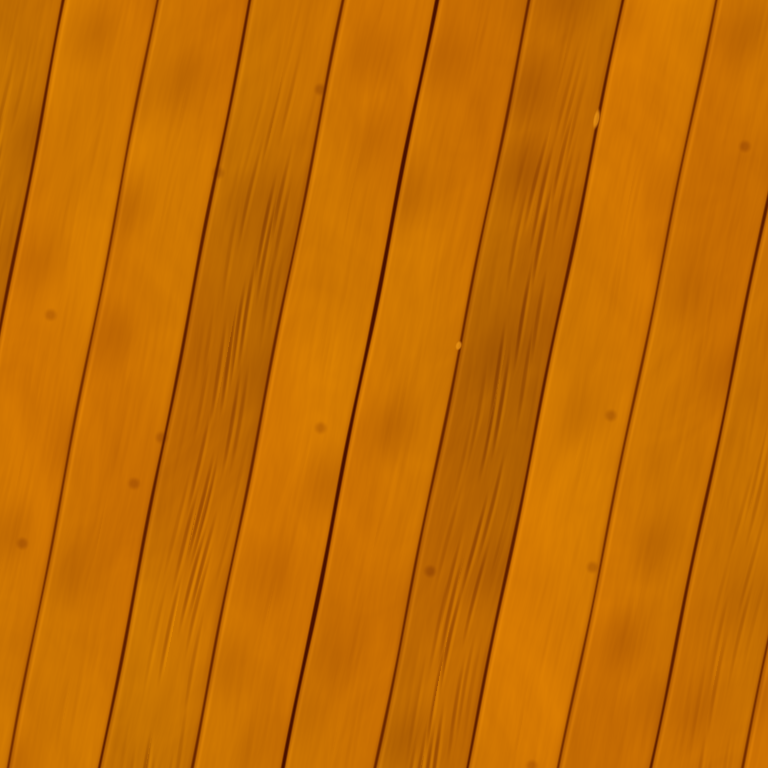
Give the GLSL for this texture, as a WebGL 2 fragment shader.

```glsl
#version 300 es
precision highp float;
// Slanted honey-brown wooden planks separated by thin dark seams.
// A sheared, slightly fanning coordinate numbers the planks; layered sines
// give the mottling, stretched cellular noise gives grain, smudges and knots.
uniform vec2 u_resolution;
out vec4 fragColor;

vec2 hash2(vec2 c) {
    vec2 q = vec2(dot(c, vec2(127.1, 311.7)), dot(c, vec2(269.5, 183.3)));
    return fract(sin(q) * 43758.55);
}

// Distance to the nearest jittered cell point.
float cellular(vec2 q) {
    vec2 base = floor(q);
    float nearest = 2.0;
    for (int j = -1; j <= 1; j++)
        for (int i = -1; i <= 1; i++) {
            vec2 cell = base + vec2(i, j);
            nearest = min(nearest, length(cell + hash2(cell) - q));
        }
    return nearest;
}

// Warped, layered sines in roughly -1..1.
float mottle(vec2 q) {
    float sum = 0.0, amp = 0.5;
    for (int i = 0; i < 5; i++) {
        q += 0.6 * sin(q.yx * 1.3 + float(i) * 2.1);
        sum += amp * sin(q.x) * cos(q.y);
        q = mat2(1.5, 1.1, -1.1, 1.5) * q + 1.7;
        amp *= 0.62;
    }
    return sum;
}

void main() {
    vec2 p = gl_FragCoord.xy / u_resolution;

    // Plank coordinate: integers lie on the seams.
    float pitch = 0.1195 + 0.0018 * p.y;
    float across = (p.x - 0.0104 - 0.194 * p.y) / pitch;
    across += 0.008 * sin(p.y * 17.0 + floor(across + 0.5) * 2.3);
    float plank = floor(across);
    float within = across - plank;
    vec2 local = vec2(across, p.y) + plank * vec2(3.7, 5.3);

    // Every third plank is darker and more heavily grained.
    float dark = 1.0 - step(0.5, abs(mod(plank, 3.0) - 1.0));
    dark *= plank > 5.0 ? 0.4 : 1.0;
    float tone = 0.75 + 0.10 * (hash2(vec2(plank, 4.0)).x - 0.5);
    tone += plank == 5.0 ? 0.10 : 0.0;
    tone -= dark * (0.23 + 0.09 * cos(7.0 * (p.y - 0.55)));

    // Broad blotches, then fine fibres running along the planks.
    float blotch = mottle(local * vec2(1.4, 8.0));
    tone += 0.14 * blotch;
    tone += 0.05 * mottle(local * vec2(16.0, 24.0));
    tone += 0.07 * (cellular(local * vec2(19.0, 9.0)) - 0.45);

    // Long grain streaks with a lit flank, gathered near the plank's middle.
    float band = exp(-pow((within - 0.58) / 0.27, 2.0));
    vec2 grain = vec2(local.x * 12.0 + 0.5 * sin(p.y * 11.0), local.y * 5.0);
    float streak = smoothstep(0.42, 0.08, cellular(grain));
    float flank = smoothstep(0.42, 0.08, cellular(grain - vec2(0.4, 0.0)));
    float streakGain = band * (0.05 + 0.40 * dark * smoothstep(1.0, 0.7, p.y));
    tone += streakGain * (0.45 * flank - streak);

    // Soft smudges and a few tiny knots.
    float smudge = smoothstep(0.36, 0.0, cellular(local * vec2(0.8, 5.0)));
    tone -= 0.27 * smudge * (0.7 + 0.6 * blotch);
    float knot = smoothstep(0.036, 0.008, cellular(p * 3.4 + 2.6));
    tone -= 0.35 * knot;

    vec3 shadowWood = vec3(0.59, 0.28, 0.01);
    vec3 lightWood = vec3(0.87, 0.51, 0.01);
    vec3 color = mix(shadowWood, lightWood, clamp(tone, -0.15, 1.12));
    color.g += 0.008 * sin(local.y * 9.0 + local.x * 2.0) + 0.012 * dark;

    // Seams: odd ones are heavier, the fourth is heaviest.
    float seam = floor(across + 0.5);
    float offset = (across - seam) * pitch * 0.98;
    float weight = 0.5 * mod(seam, 2.0) + 0.6 * exp(-pow(seam - 3.0, 2.0));
    float halfWidth = 0.0014 + 0.0008 * weight;
    halfWidth *= 1.0 + 0.22 * sin(p.y * 23.0 + seam * 4.1) * sin(p.y * 9.0 + seam);
    float soft = 0.0010 + 0.5 / u_resolution.y;
    float gap = smoothstep(halfWidth + soft, halfWidth - soft, abs(offset));
    float edgeShade = exp(-pow(offset / 0.0045, 2.0));
    float edgeLight = exp(-pow((offset - 0.0065) / 0.0022, 2.0));
    vec3 seamColor = mix(vec3(0.43, 0.16, 0.0), vec3(0.25, 0.04, 0.0), min(weight, 1.0));
    color = mix(color, vec3(0.59, 0.28, 0.01), 0.42 * edgeShade);
    color += vec3(0.05, 0.04, 0.01) * edgeLight;
    color = mix(color, seamColor, 0.92 * gap);

    // Pale chips bridging two neighbouring seams.
    float chipHeight = 0.55 + 0.295 * (seam - 4.0);
    vec2 chipSize = vec2(0.004, 0.006 + 0.007 * (seam - 4.0));
    vec2 chipOffset = vec2(offset + 0.002, p.y - chipHeight);
    float chip = smoothstep(1.2, 0.5, length(chipOffset / max(chipSize, 0.001)));
    chip *= step(3.5, seam) * step(seam, 5.5);
    color = mix(color, vec3(0.92, 0.58, 0.08), 0.8 * chip);

    fragColor = vec4(color, 1.0);
}
```
